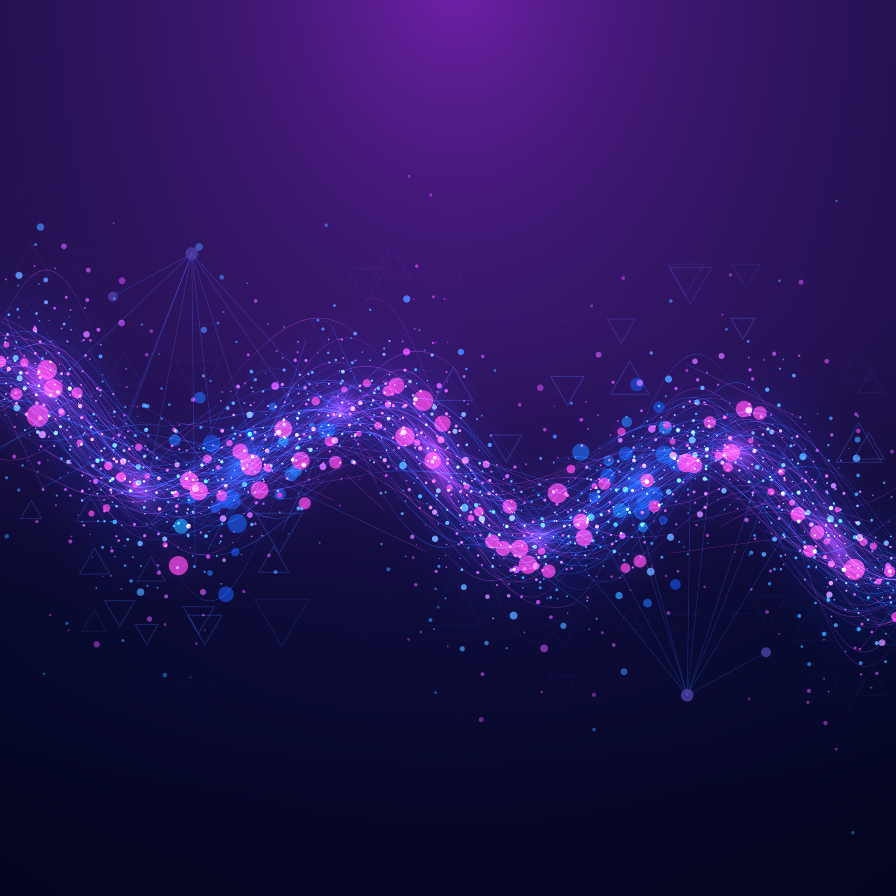
Write a WebGL 1 fragment shader that draws this background.

```glsl
precision highp float;
// Glowing wave of fine strands, nodes and sparks over a violet to navy backdrop.
uniform vec2 u_resolution;
#define WAVE_PERIOD 0.405
#define WAVE_HEIGHT 0.062
#define STRAND_COUNT 76.0
#define STRAND_SPREAD 0.095
#define NODE_COUNT 96.0
#define NODE_SPREAD 0.07
#define BLUE_COUNT 40.0
#define FAN_COUNT 9.0
#define PINK vec3(0.88, 0.26, 0.84)
#define BLUE vec3(0.08, 0.46, 0.94)
#define SLATE vec3(0.30, 0.25, 0.66)
const float TAU = 6.28318;
float pixel;

float hash(float n) { return fract(sin(n * 12.9898 + 1.7) * 4375.85); }
float hash2(vec2 p) { return fract(sin(dot(p, vec2(12.9898, 78.233))) * 4375.85); }
// Sum of three hashes: a bell shaped value in -1.5 .. 1.5.
float bell(float n) { return hash(n) + hash(n + 31.3) + hash(n + 67.9) - 1.5; }
float fill(float d) { return clamp(0.5 - d / pixel, 0.0, 1.0); }

// Skewed cosine: falls faster than it rises.
float wave(float x) {
  float a = TAU * (x - 0.405) / WAVE_PERIOD;
  return 0.53 - 0.115 * x + WAVE_HEIGHT * cos(a + 0.15 - 0.15 * cos(a));
}
vec2 nearWave(float x, float offset) { return vec2(x, wave(x) + offset); }
// Factor that turns a vertical distance into a perpendicular one.
float tilt(float x) {
  float slope = (wave(x + 0.002) - wave(x - 0.002)) / 0.004;
  return inversesqrt(1.0 + slope * slope);
}
float segment(vec2 p, vec2 a, vec2 b) {
  vec2 ab = b - a;
  float t = clamp(dot(p - a, ab) / dot(ab, ab), 0.0, 1.0);
  return fill(length(p - a - ab * t) - 0.0003);
}

vec3 backdrop(vec2 p) {
  vec3 c = mix(vec3(0.006, 0.022, 0.125), vec3(0.014, 0.037, 0.18), smoothstep(0.0, 0.3, p.y));
  c = mix(c, vec3(0.115, 0.07, 0.315), smoothstep(0.27, 0.66, p.y));
  float lamp = exp(-3.1 * length((p - vec2(0.51, 1.03)) * vec2(1.2, 1.0)));
  return (c + vec3(0.34, 0.06, 0.36) * lamp) * (1.0 - 0.5 * pow(abs(p.x - 0.5), 2.0));
}

// Faint triangle outlines, mostly below the left half and above the right half.
float triangles(vec2 p, float scale) {
  vec2 cell = floor(p * scale);
  float h = hash2(cell + 0.3);
  vec2 center = (cell + 0.4 + 0.2 * vec2(h, hash2(cell + 7.1))) / scale;
  vec2 q = (p - center) * scale;
  if (h < 0.5) q.y = -q.y;
  float d = max(abs(q.x) * 0.866 + q.y * 0.5, -q.y) - mix(0.1, 0.2, hash2(cell + 3.7));
  float offset = center.y - wave(center.x);
  float zone = smoothstep(0.05, 0.1, abs(offset)) * smoothstep(0.24, 0.16, abs(offset));
  zone *= mix(0.25, 1.0, step(0.0, offset * (center.x - 0.5)));
  return fill(abs(d) / scale - 0.0006) * zone * step(0.45, hash2(cell + 5.3));
}

// Small round sparks whose density falls off from the wave.
vec3 sparks(vec2 p, float scale, float reach) {
  vec2 cell = floor(p * scale);
  vec2 center = (cell + 0.25 + 0.5 * vec2(hash2(cell + 2.3), hash2(cell + 9.1))) / scale;
  float density = exp(-pow((center.y - wave(center.x)) * tilt(center.x) / reach, 2.0));
  float radius = mix(0.05, 0.15, pow(hash2(cell + 4.9), 2.0)) / scale;
  vec3 tint = mix(PINK, BLUE + vec3(0.05, 0.25, 0.05), step(0.5, hash2(cell + 6.7)));
  tint = mix(tint, vec3(1.0), 0.6 * density * hash2(cell + 8.3));
  float shown = step(hash2(cell + scale), 0.8 * density) * (0.45 + 0.55 * density);
  return tint * fill(length(p - center) - radius) * shown;
}

// Straight links from an outer hub and its smaller neighbour to the wave.
vec3 fan(vec3 color, vec2 p, vec2 hub, float side) {
  vec2 neighbour = hub - side * vec2(0.088, 0.048);
  float links = segment(p, hub, neighbour);
  for (float k = 0.0; k < FAN_COUNT; k++) {
    float x = hub.x + (k / FAN_COUNT - 0.45) * 0.34 + 0.02 * bell(k);
    links += segment(p, hub, nearWave(x, 0.07 * bell(k + hub.x)));
  }
  float discs = fill(min(length(p - hub) - 0.007, length(p - neighbour) - 0.0055));
  return mix(color + vec3(0.05, 0.13, 0.26) * links, SLATE, 0.8 * discs);
}

void main() {
  vec2 p = gl_FragCoord.xy / u_resolution.y;
  pixel = 1.0 / u_resolution.y;
  float lean = tilt(p.x), d = abs(p.y - wave(p.x)) * lean;
  float blueness = pow(0.5 + 0.5 * cos(TAU * (p.x - 0.28) / 0.42), 2.0);
  // Backdrop, halo, hot spots and outlying geometry
  vec3 color = backdrop(p) + vec3(0.015, 0.045, 0.15) * exp(-pow(d / 0.06, 2.0));
  float hot = pow(0.5 + 0.5 * cos(TAU * (p.x - 0.045) / 0.111), 4.0);
  color += mix(PINK, BLUE, blueness) * (0.04 + 0.4 * hot) * exp(-pow(d / 0.016, 2.0));
  color += vec3(0.05, 0.11, 0.2) * (triangles(p, 15.0) + triangles(p, 11.0));
  color = fan(color, p, vec2(0.214, 0.717), 1.0);
  color = fan(color, p, vec2(0.767, 0.224), -1.0);
  // Blue discs gathered in two clusters on the rising slopes
  for (float k = 0.0; k < BLUE_COUNT; k++) {
    float x = 0.28 + 0.44 * mod(k, 2.0) + 0.075 * bell(k + 3.0);
    float r = length(p - nearWave(x, 0.11 * bell(k + 83.0)));
    vec3 tint = mix(vec3(0.1, 0.3, 0.85), vec3(0.15, 0.65, 1.0), pow(hash(k + 29.0), 3.0));
    color = mix(color, tint, 0.7 * fill(r - mix(0.003, 0.011, hash(k + 19.0))));
  }
  // Pink nodes along the wave
  for (float k = 0.0; k < NODE_COUNT; k++) {
    float x = (k + hash(k + 2.0)) / NODE_COUNT * 1.04 - 0.02;
    float r = length(p - nearWave(x, NODE_SPREAD * bell(k + 53.0)));
    float radius = mix(0.003, 0.013, pow(hash(k + 71.0), 1.7));
    color += PINK * 0.1 * exp(-r / radius);
    color = mix(color, PINK + 0.1 * exp(-d / 0.02), 0.82 * fill(r - radius));
  }
  // Broken strands woven around the wave, and straight links across it
  for (float k = 0.0; k < STRAND_COUNT; k++) {
    float sway = sin(p.x * mix(6.0, 23.0, hash(k)) + TAU * hash(k + 11.0));
    float y = wave(p.x + 0.1 * (hash(k + 5.0) - 0.5)) + STRAND_SPREAD * bell(k + 23.0) * sway;
    float line = fill(abs(p.y - y) * lean - 0.0002) * (0.55 + 0.45 * sin(p.x * 27.0 + k * 4.0));
    float x = 1.1 * hash(k + 13.0) - 0.1;
    vec2 a = nearWave(x, 0.09 * bell(k + 17.0));
    vec2 b = nearWave(x + 0.03 + 0.15 * hash(k + 37.0), 0.09 * bell(k + 47.0));
    vec3 tint = mix(PINK * 0.85, BLUE, step(hash(k + 41.0), 0.4 + 0.4 * blueness));
    color += tint * (0.5 * line + 0.32 * segment(p, a, b));
  }
  // Sparks from broad and dim to dense and bright
  color += sparks(p, 34.0, 0.13) * 0.75 + sparks(p, 59.0, 0.085) + sparks(p, 83.0, 0.06);
  gl_FragColor = vec4(min(color, 1.0), 1.0);
}
```
